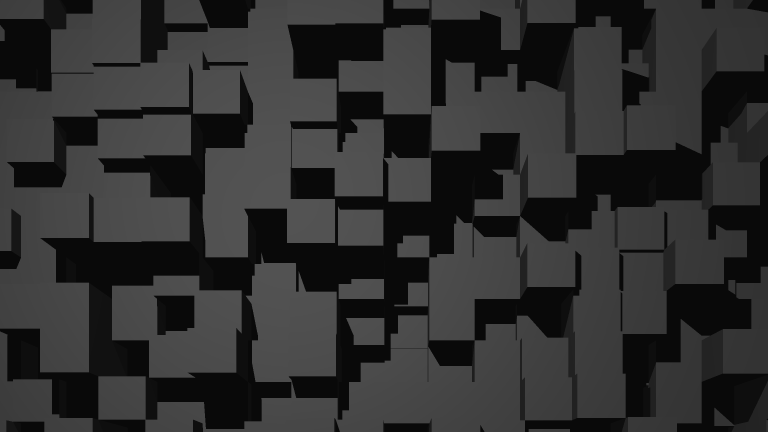
Reproduce this background procedurally as a Shadertoy shader.

```glsl
// Charcoal blocks of uneven height on a grid, seen in perspective with cast shadows.

const vec2  CELL      = vec2(0.105, 0.096);        // block footprint, canvas heights
const vec3  EYE       = vec3(0.03, -0.66, 2.0);    // viewer above the low edge
const vec3  LIGHT     = vec3(-0.50, 0.72, 1.6);    // lamp at the upper left
const float CEILING   = 0.16;                      // above every block
const float FLAT_PART = 0.38;                      // share of blocks at level zero
const float SUNK_PART = 0.25;                      // share of blocks below it
const vec2  RAISED    = vec2(0.03, 0.15);          // range of heights
const vec2  SUNK      = vec2(0.04, 0.12);          // range of depths
const vec2  GLOW_AT   = vec2(-0.22, 0.0);          // centre of the light pool
const float GLOW_FALL = 1.5;
const float DIM       = 0.175;
const float BRIGHT    = 0.325;
const float AMBIENT   = 0.036;
const int   AA        = 3;

float hash(vec2 p) {
    vec3 q = fract(vec3(p.xyx) * 0.1031);
    q += dot(q, q.yzx + 33.33);
    return fract((q.x + q.y) * q.z);
}

float blockHeight(vec2 cell) {
    float kind = hash(cell + 71.0);
    float amount = hash(cell + 137.0);
    if (kind < FLAT_PART) return 0.0;
    if (kind < FLAT_PART + SUNK_PART) return -mix(SUNK.x, SUNK.y, amount);
    return mix(RAISED.x, RAISED.y, amount);
}

// Prepares a grid walk: start cell, step, and distances to the next borders.
void startWalk(vec3 from, vec3 dir, out vec2 cell, out vec2 stride,
               out vec2 next, out vec2 delta) {
    cell = floor(from.xy / CELL);
    stride = vec2(dir.x < 0.0 ? -1.0 : 1.0, dir.y < 0.0 ? -1.0 : 1.0);
    next = ((cell + max(stride, 0.0)) * CELL - from.xy) / dir.xy;
    delta = abs(CELL / dir.xy);
}

// Finds the first block face along a descending ray.
vec3 traceBlocks(vec3 from, vec3 dir, out vec3 normal) {
    vec2 cell, stride, next, delta;
    startWalk(from, dir, cell, stride, next, delta);
    float t = 0.0;
    normal = vec3(0.0, 0.0, 1.0);
    for (int i = 0; i < 14; i++) {
        float h = blockHeight(cell);
        if (from.z + dir.z * t <= h) break;             // side face
        float tTop = (h - from.z) / dir.z;
        if (tTop <= min(next.x, next.y)) {              // top face
            t = tTop;
            normal = vec3(0.0, 0.0, 1.0);
            break;
        }
        vec2 axis = next.x < next.y ? vec2(1.0, 0.0) : vec2(0.0, 1.0);
        t = min(next.x, next.y);
        cell += axis * stride;
        next += axis * delta;
        normal = vec3(-axis * stride, 0.0);
    }
    return from + dir * t;
}

// One where the lamp is visible, zero in shadow.
float lampVisible(vec3 from, vec3 dir) {
    vec2 cell, stride, next, delta;
    startWalk(from, dir, cell, stride, next, delta);
    for (int i = 0; i < 8; i++) {
        float z = from.z + dir.z * min(next.x, next.y);
        if (z > CEILING) break;
        vec2 axis = next.x < next.y ? vec2(1.0, 0.0) : vec2(0.0, 1.0);
        cell += axis * stride;
        next += axis * delta;
        if (z < blockHeight(cell)) return 0.0;
    }
    return 1.0;
}

float shade(vec2 p) {
    vec3 dir = vec3(p, 0.0) - EYE + vec3(1e-5, 1e-5, 0.0);
    vec3 start = EYE + dir * (EYE.z - CEILING) / EYE.z;
    vec3 normal;
    vec3 hit = traceBlocks(start, dir, normal);

    vec3 toLamp = LIGHT - hit + vec3(1e-5, 1e-5, 0.0);
    float facing = clamp(dot(normal, toLamp) / toLamp.z, 0.0, 1.0);
    float lit = facing > 0.0 ? lampVisible(hit + normal * 1e-3, toLamp) : 0.0;

    vec2 off = hit.xy - GLOW_AT;
    float pool = mix(DIM, BRIGHT, exp(-GLOW_FALL * dot(off, off)));
    float sideLoss = mix(0.6, 1.0, normal.z);
    float ambient = AMBIENT + 0.02 * abs(normal.x);
    return ambient + (pool - AMBIENT) * facing * lit * sideLoss;
}

void mainImage(out vec4 fragColor, in vec2 fragCoord) {
    float sum = 0.0;
    for (int j = 0; j < AA; j++)
        for (int i = 0; i < AA; i++) {
            vec2 jitter = (vec2(i, j) + 0.5) / float(AA) - 0.5;
            sum += shade((fragCoord + jitter - 0.5 * iResolution.xy) / iResolution.y);
        }
    fragColor = vec4(vec3(sum / float(AA * AA)), 1.0);
}
```
